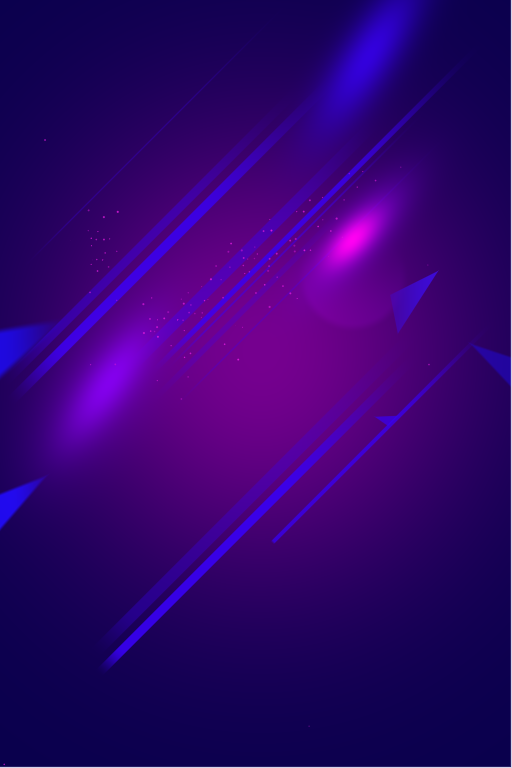
Reproduce this background procedurally as a Shadertoy shader.

```glsl
#define NIGHT vec3(0.035, 0.0, 0.30)
#define PLUM vec3(0.46, 0.0, 0.56)
#define BEAM_BLUE vec3(0.22, 0.0, 0.96)
#define SHARD_BLUE vec3(0.12, 0.04, 0.93)
#define VIOLET vec3(0.55, 0.0, 1.0)
#define MAGENTA vec3(1.0, 0.0, 0.95)
#define BACKDROP_RADIUS 0.41
#define SPARK_CELL 0.013
#define RIM_WIDTH 0.0022

const int BEAM_COUNT = 11;

// Each beam: offset across the diagonal, start, end, half width
const vec4 BEAMS[BEAM_COUNT] = vec4[](
    vec4(-0.492, 0.515, 1.42, 0.0095), vec4(-0.526, 0.53, 1.36, 0.0085),
    vec4(-0.659, 0.72, 1.46, 0.0012), vec4(-0.373, 0.72, 1.42, 0.0110),
    vec4(-0.336, 0.75, 1.67, 0.0050), vec4(-0.296, 0.71, 1.27, 0.0055),
    vec4(-0.257, 0.73, 1.50, 0.0014), vec4(0.0055, 0.265, 1.15, 0.0085),
    vec4(-0.028, 0.285, 1.19, 0.0110), vec4(0.065, 0.686, 1.30, 0.0038),
    vec4(-0.320, 0.78, 1.50, 0.0018));

// Each beam: strength, length of the fade at its start
const vec2 BEAM_FADE[BEAM_COUNT] = vec2[](
    vec2(0.85, 0.16), vec2(0.42, 0.16), vec2(0.30, 0.15), vec2(0.42, 0.15),
    vec2(0.80, 0.15), vec2(0.25, 0.15), vec2(0.30, 0.15), vec2(0.90, 0.07),
    vec2(0.32, 0.12), vec2(0.75, 0.006), vec2(0.50, 0.12));

float hash(vec2 p) {
    vec3 q = fract(vec3(p.xyx) * 0.1031);
    q += dot(q, q.yzx + 33.33);
    return fract((q.x + q.y) * q.z);
}

// Soft ellipse whose long axis points along the given angle
float glow(vec2 p, vec2 center, float angle, vec2 size) {
    vec2 axis = vec2(cos(angle), sin(angle));
    vec2 d = p - center;
    vec2 q = vec2(dot(d, axis), dot(d, vec2(-axis.y, axis.x))) / size;
    return exp(-dot(q, q));
}

// Signed distance to the line a-b, positive on its left
float side(vec2 p, vec2 a, vec2 b) {
    vec2 e = normalize(b - a);
    return e.x * (p.y - a.y) - e.y * (p.x - a.x);
}

// Corners run counterclockwise
float triangle(vec2 p, vec2 a, vec2 b, vec2 c, float blur) {
    float d = min(side(p, a, b), min(side(p, b, c), side(p, c, a)));
    return smoothstep(-blur, blur, d);
}

float beam(vec2 q, vec4 shape, vec2 fade, float aa) {
    float body = 1.0 - smoothstep(-aa, aa, abs(q.y - shape.x) - shape.w);
    float head = smoothstep(shape.y, shape.y + fade.y, q.x);
    float tail = 1.0 - smoothstep(mix(shape.y, shape.z, 0.55), shape.z, q.x);
    return body * head * tail * fade.x;
}

float sparks(vec2 p, float aa) {
    vec2 cell = floor(p / SPARK_CELL);
    vec2 jitter = vec2(hash(cell + 7.0), hash(cell + 31.0));
    vec2 center = (cell + 0.2 + 0.6 * jitter) * SPARK_CELL;
    float density = 0.40 * glow(p, vec2(0.19, 1.01), 1.4, vec2(0.07, 0.035))
                  + 0.35 * glow(p, vec2(0.32, 0.89), 0.5, vec2(0.12, 0.04))
                  + 0.30 * glow(p, vec2(0.52, 0.99), 0.75, vec2(0.19, 0.06));
    float radius = mix(0.0008, 0.0020, hash(cell + 53.0));
    float dotMask = 1.0 - smoothstep(radius - aa, radius + aa, length(p - center));
    return dotMask * step(hash(cell), density) * mix(0.4, 1.0, jitter.x);
}

void mainImage(out vec4 fragColor, in vec2 fragCoord) {
    vec2 p = fragCoord / iResolution.x;
    float aa = 0.7 / iResolution.x;

    // Backdrop
    float backdrop = glow(p, vec2(0.51, 0.81), 1.57, vec2(1.08, 1.0) * BACKDROP_RADIUS);
    vec3 color = mix(NIGHT, PLUM, backdrop);

    // Faint disc under the hot spot
    float disc = 1.0 - smoothstep(0.09, 0.11, length(p - vec2(0.69, 0.96)));
    color += vec3(0.05, 0.0, 0.07) * disc * smoothstep(1.04, 0.88, p.y);

    // Diagonal beams
    vec2 q = vec2(p.x + p.y, p.x - p.y) * 0.70711;
    for (int i = 0; i < BEAM_COUNT; i++) {
        color = mix(color, BEAM_BLUE, beam(q, BEAMS[i], BEAM_FADE[i], aa));
    }

    // Shards
    float shard = triangle(p, vec2(0.762, 0.924), vec2(0.777, 0.848), vec2(0.856, 0.971), aa);
    color = mix(color, SHARD_BLUE + vec3(0.12, 0.0, -0.1), shard * smoothstep(0.70, 0.85, p.x));
    shard = triangle(p, vec2(-0.05, 0.72), vec2(0.125, 0.875), vec2(-0.05, 0.845), 0.008);
    color = mix(color, SHARD_BLUE, shard * smoothstep(0.15, 0.0, p.x) * 0.9);
    shard = triangle(p, vec2(-0.05, 0.408), vec2(0.09, 0.570), vec2(-0.05, 0.515), 0.004);
    color = mix(color, SHARD_BLUE, shard * smoothstep(0.14, 0.02, p.x));
    shard = triangle(p, vec2(0.732, 0.686), vec2(0.758, 0.668), vec2(0.778, 0.688), aa);
    color = mix(color, BEAM_BLUE, shard * 0.7);
    shard = triangle(p, vec2(0.92, 0.828), vec2(1.05, 0.69), vec2(1.05, 0.785), 0.003);
    color = mix(color, SHARD_BLUE, shard * 0.45);

    // Glows
    color = mix(color, BEAM_BLUE, 0.85 * glow(p, vec2(0.72, 1.39), 1.0, vec2(0.17, 0.052)));
    color = mix(color, VIOLET, 0.35 * glow(p, vec2(0.20, 0.74), 0.95, vec2(0.18, 0.085)));
    color = mix(color, VIOLET, 0.80 * glow(p, vec2(0.215, 0.755), 0.95, vec2(0.12, 0.040)));
    color = mix(color, VIOLET, 0.60 * glow(p, vec2(0.70, 1.04), 0.85, vec2(0.13, 0.045)));
    color = mix(color, MAGENTA, glow(p, vec2(0.688, 1.031), 0.80, vec2(0.062, 0.028)));

    // Sparks
    color = mix(color, vec3(0.85, 0.1, 0.85), sparks(p, aa));

    // Pale rim at the right and bottom
    float rim = min(1.0 - p.x, p.y) - RIM_WIDTH;
    color = mix(color, vec3(0.85, 0.83, 0.92), 1.0 - smoothstep(-aa, aa, rim));
    fragColor = vec4(color, 1.0);
}
```
